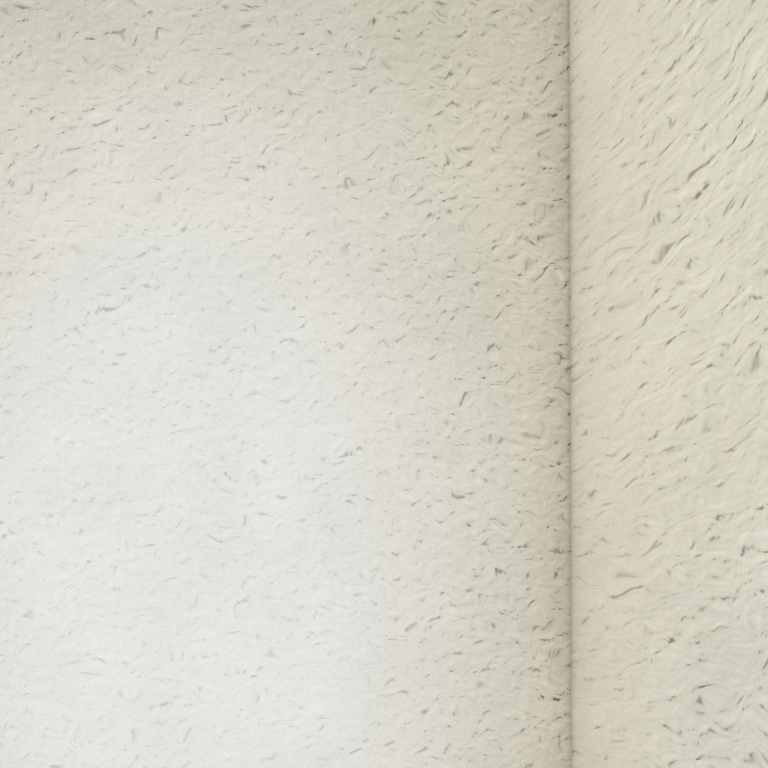
Give the GLSL for this texture, as a three.js fragment shader.

```glsl
// Two rough plaster walls meeting at a shaded vertical corner, with a cool glow
// on the left wall. Layered value noise is the stucco height; the difference
// between two nearby heights gives the grain its lit rims and dark creases.

varying vec2 vUv;

const float CORNER_X = 0.743;
const float CORNER_LEAN = 0.003;
const vec3 GLOW_COLOR = vec3(0.895, 0.895, 0.882);
const vec3 LEFT_COLOR = vec3(0.825, 0.807, 0.742);
const vec3 RIGHT_COLOR = vec3(0.848, 0.830, 0.768);
const vec3 SHADOW_TINT = vec3(0.90, 1.0, 1.20);
const vec2 GLOW_CENTER = vec2(0.21, 0.18);
const vec2 GLOW_RADIUS = vec2(0.43, 0.77);
const vec2 LEFT_GRAIN = vec2(88.0, 104.0);
const vec2 RIGHT_GRAIN = vec2(62.0, 92.0);
const float RIGHT_SLOPE = 1.0;
const vec2 LIGHT_STEP = vec2(-0.16, 0.34);
const float RIM_STRENGTH = 0.10;
const float CREASE_STRENGTH = 0.13;

float hash(vec2 p) {
  return fract(sin(dot(p, vec2(127.1, 311.7))) * 43758.5453);
}

float noise(vec2 p) {
  vec2 i = floor(p);
  vec2 f = fract(p);
  f = f * f * (3.0 - 2.0 * f);
  return mix(mix(hash(i), hash(i + vec2(1.0, 0.0)), f.x),
             mix(hash(i + vec2(0.0, 1.0)), hash(i + vec2(1.0, 1.0)), f.x), f.y);
}

// Three rotated octaves of noise
float stuccoHeight(vec2 p) {
  float sum = 0.0;
  float weight = 0.5;
  for (int i = 0; i < 3; i++) {
    sum += weight * noise(p);
    p = mat2(1.6, 1.2, -1.2, 1.6) * p + 17.3;
    weight *= 0.52;
  }
  return sum;
}

// Signed brightness of the grain: soft rims plus thin dark creases
float stuccoRelief(vec2 p) {
  vec2 warp = vec2(noise(p * 0.55 + 31.0), noise(p * 0.55 + 73.0)) - 0.5;
  p += 1.6 * warp;
  float slope = stuccoHeight(p) - stuccoHeight(p + LIGHT_STEP);
  float patches = 0.6 + 0.8 * noise(p * 0.22 + 9.0);
  float crease = smoothstep(0.10, 0.34, -slope) * patches;
  return RIM_STRENGTH * slope - CREASE_STRENGTH * crease;
}

void main() {
  float side = vUv.x - CORNER_X + CORNER_LEAN * (vUv.y - 0.5);
  float depth = abs(side);
  float rightWall = smoothstep(-0.0015, 0.0015, side);

  // Left wall: broad cool glow fading into warm plaster
  float reach = length((vUv - GLOW_CENTER) / GLOW_RADIUS);
  float glow = 1.0 - smoothstep(0.35, 1.3, reach);
  vec3 leftColor = mix(LEFT_COLOR, GLOW_COLOR, glow);
  leftColor *= 1.0 - 0.035 * smoothstep(0.8, 1.0, vUv.y);
  float leftShade = 0.13 * exp(-depth / 0.022) + 0.05 * exp(-depth / 0.10);
  float leftRelief = stuccoRelief(vUv * LEFT_GRAIN);
  leftRelief *= mix(1.25, 0.55, glow) + 0.7 * exp(-depth / 0.06);

  // Right wall: grain slanted by perspective, steeper toward the top
  vec2 slanted = vec2(side, vUv.y - RIGHT_SLOPE * side * (vUv.y - 0.1));
  vec3 rightColor = RIGHT_COLOR * (1.0 - 0.02 * smoothstep(0.5, 0.0, vUv.y));
  float rightShade = 0.07 * exp(-depth / 0.012) + 0.05 * exp(-depth / 0.06);
  float rightRelief = stuccoRelief(slanted * RIGHT_GRAIN + 200.0);
  rightRelief *= 0.9 + 0.6 * smoothstep(0.02, 0.2, depth);

  // Join the walls and darken the seam
  vec3 color = mix(leftColor, rightColor, rightWall);
  float shade = mix(leftShade, rightShade, rightWall);
  shade += 0.07 * exp(-pow(depth / 0.004, 2.0));
  float mottle = 0.02 * (noise(vUv * 14.0) - 0.5);
  float speckle = 0.02 * (noise(vUv * 330.0) - 0.5);
  color *= 1.0 - shade * SHADOW_TINT;
  color += mix(leftRelief, rightRelief, rightWall) + mottle + speckle;

  gl_FragColor = vec4(clamp(color, 0.0, 1.0), 1.0);
}
```
